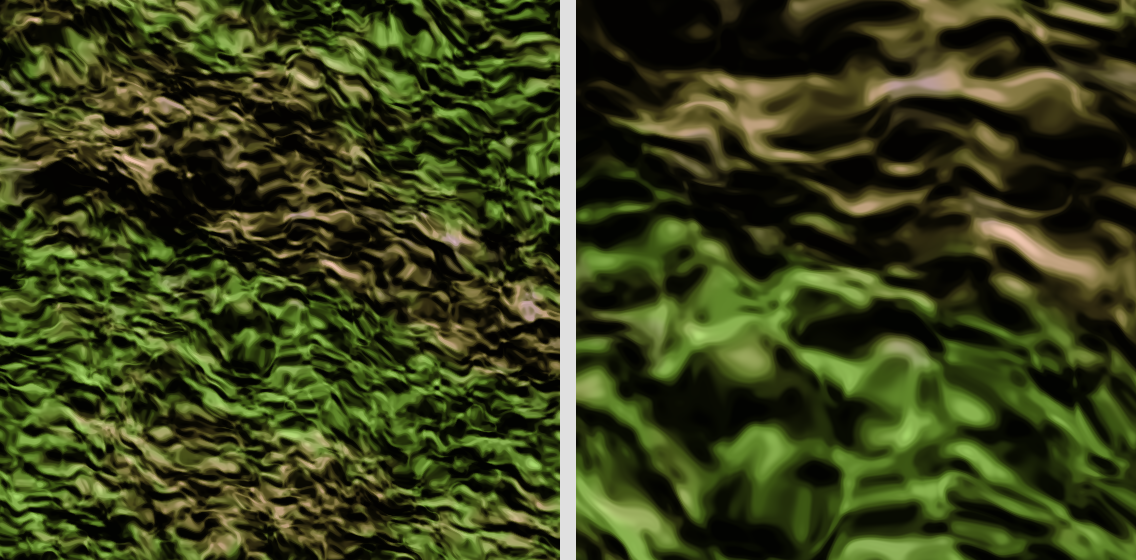
Left: the whole. Right: its middle third, enlarged.
Give the GLSL for this texture, as a three.js fragment shader.

```glsl
// Rough grassy hillside: slanting tufts with pale tips and black gaps between.
// Warped, stretched noise at several scales gives a tone, which is run through
// a soil-to-straw ramp and tinted by broad patches of green and dry grass.
varying vec2 vUv;

float hash(vec2 p) {
  return fract(sin(dot(p, vec2(127.1, 311.7))) * 43758.5453);
}

float noise(vec2 p) {
  vec2 cell = floor(p);
  vec2 f = fract(p);
  f = f * f * (3.0 - 2.0 * f);
  float low = mix(hash(cell), hash(cell + vec2(1.0, 0.0)), f.x);
  float high = mix(hash(cell + vec2(0.0, 1.0)), hash(cell + vec2(1.0, 1.0)), f.x);
  return mix(low, high, f.y);
}

float fbm(vec2 p) {
  float sum = 0.0;
  float weight = 0.5;
  for (int i = 0; i < 4; i++) {
    sum += weight * noise(p);
    p = mat2(0.9, 0.44, -0.44, 0.9) * p * 2.03 + 17.3;
    weight *= 0.5;
  }
  return sum / 0.9375;
}

// Bends the ground so that tufts curl and run down to the right
vec2 bendGround(vec2 p) {
  p.y += 0.2 * p.x;
  vec2 broad = vec2(noise(p * 7.0 + 3.0), noise(p * 7.0 + 41.0)) - 0.5;
  vec2 fine = vec2(noise(p * 34.0 + 9.0), noise(p * 34.0 + 67.0)) - 0.5;
  return p + broad * vec2(0.05, 0.06) + fine * vec2(0.022, 0.018);
}

// Height of the turf: clumps, tufts and blades
float turfHeight(vec2 p) {
  float clumps = noise(p * vec2(20.0, 42.0) + 5.0);
  float tufts = noise(p * vec2(43.0, 84.0) + 23.0);
  float blades = noise(p * vec2(105.0, 150.0) + 71.0);
  return clumps * 0.4 + tufts * 0.42 + blades * 0.18;
}

// Thin curled stems along the middle level of a noise field
float stems(vec2 p) {
  float n = noise(p * vec2(38.0, 52.0) + 113.0);
  return 1.0 - smoothstep(0.0, 0.22, abs(n - 0.5));
}

// Tone from black gaps to pale tips
vec3 turfColor(float tone) {
  vec3 color = mix(vec3(0.01, 0.01, 0.003), vec3(0.04, 0.04, 0.01), smoothstep(0.0, 0.18, tone));
  color = mix(color, vec3(0.17, 0.17, 0.06), smoothstep(0.20, 0.38, tone));
  color = mix(color, vec3(0.29, 0.31, 0.11), smoothstep(0.38, 0.51, tone));
  color = mix(color, vec3(0.47, 0.49, 0.25), smoothstep(0.51, 0.70, tone));
  color = mix(color, vec3(0.67, 0.65, 0.47), smoothstep(0.70, 0.95, tone));
  return mix(color, vec3(0.84, 0.80, 0.66), smoothstep(1.0, 1.35, tone));
}

void main() {
  vec2 ground = bendGround(vUv);
  vec2 slope = vec2(vUv.x, vUv.y + 0.2 * vUv.x);

  // Bare, eroded belt across the middle of the slope
  float belt = exp(-pow((slope.y - 0.72) / 0.2, 2.0));

  // Relief lit from above
  float height = turfHeight(ground);
  float above = turfHeight(ground + vec2(0.003, 0.011));
  float tone = 0.47 + 1.2 * (height - 0.5) + 0.75 * (height - above);
  tone += 0.2 * (stems(ground) - 0.4);

  // Deep hollows, strongest inside the belt
  float hollow = fbm(ground * vec2(6.0, 9.0) + 31.0);
  tone += 0.55 * (hollow - 0.5);
  tone -= 0.45 * smoothstep(0.56, 0.72, hollow * 0.4 + 0.6 * noise(ground * vec2(9.0, 13.0) + 57.0)) * (0.2 + 0.8 * belt);

  // Green and dry patches, with small straw flecks
  float patches = fbm(slope * vec2(3.5, 7.0) + 83.0);
  float flecks = noise(ground * vec2(32.0, 48.0) + 151.0);
  float dry = smoothstep(0.3, 0.75, patches + 0.3 * (belt - 0.4) + 0.3 * (flecks - 0.5));
  vec3 tint = mix(vec3(0.80, 1.08, 0.66), vec3(1.12, 0.97, 1.05), dry);

  // Pinkish grey dead stems in the bare belt
  float dead = belt * smoothstep(0.6, 0.85, noise(ground * vec2(24.0, 30.0) + 197.0));
  tint = mix(tint, vec3(1.08, 0.93, 1.4), 0.7 * dead);

  gl_FragColor = vec4(clamp(turfColor(tone) * tint, 0.0, 1.0), 1.0);
}
```
